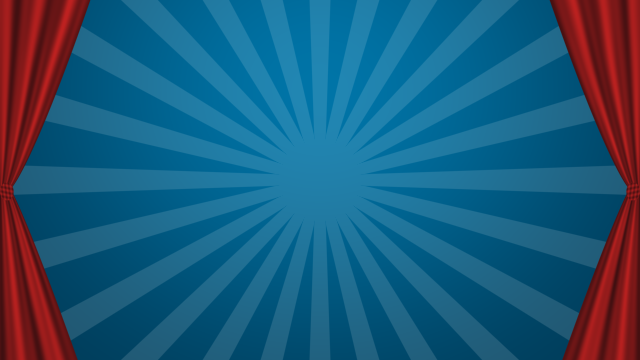
Write a Shadertoy shader that draws this background.

```glsl
// A stage: pale sunburst rays on a blue glow, framed by two tied red curtains.
// The rays are one wedge folded around the centre; the curtains are a mirrored
// edge curve shaded by folds that gather at a rope knot. Height is one unit.

const float TAU = 6.2831853;

// Sunburst
const float RAY_COUNT = 24.0;
const float HUB_RADIUS = 0.124;     // where the dark wedges begin
const float WEDGE_SLOPE = 0.097;    // half width gained per unit of length
const float RAY_LIGHT = 0.13;
const vec2 GLOW_CENTRE = vec2(0.0, 0.25);
const float GLOW_REACH = 1.1;
const vec3 BLUE_BRIGHT = vec3(0.0, 0.455, 0.655);
const vec3 BLUE_DEEP = vec3(0.0, 0.235, 0.35);

// Curtains
const float TIE_HEIGHT = 0.475;
const float TIE_WIDTH = 0.029;
const float TOP_SPREAD = 0.222;
const float BOTTOM_SPREAD = 0.187;
const vec3 RED_SHADOW = vec3(0.25, 0.06, 0.065);
const vec3 RED_LIT = vec3(0.74, 0.13, 0.125);

// Rope knot
const vec2 KNOT_CENTRE = vec2(0.019, 0.468);
const vec2 KNOT_RADIUS = vec2(0.019, 0.025);

float hash(vec2 p) {
    return fract(sin(dot(p, vec2(127.1, 311.7))) * 43758.55);
}

float noise(vec2 p) {
    vec2 i = floor(p), f = fract(p);
    f = f * f * (3.0 - 2.0 * f);
    return mix(mix(hash(i), hash(i + vec2(1, 0)), f.x),
               mix(hash(i + vec2(0, 1)), hash(i + vec2(1, 1)), f.x), f.y);
}

// Smooth coverage of a shape from its signed distance
float cover(float d, float pixel) {
    return 1.0 - smoothstep(-0.75 * pixel, 0.75 * pixel, d);
}

vec3 sunburst(vec2 p, float pixel) {
    float glow = length((p - GLOW_CENTRE) * vec2(0.9, 1.0));
    vec3 blue = mix(BLUE_BRIGHT, BLUE_DEEP, smoothstep(0.0, GLOW_REACH, glow));

    // Fold every angle onto one wedge, pointed at the hub
    float sector = TAU / RAY_COUNT;
    float angle = mod(atan(p.y, p.x), sector) - 0.5 * sector;
    vec2 q = length(p) * vec2(cos(angle), sin(angle));
    float wedge = abs(q.y) - WEDGE_SLOPE * (q.x - HUB_RADIUS);
    return mix(blue, vec3(1.0), RAY_LIGHT * (1.0 - cover(wedge, pixel)));
}

// Width of the cloth, measured from its side of the canvas
float curtainWidth(float y) {
    float up = max(y - TIE_HEIGHT, 0.0) / (1.0 - TIE_HEIGHT);
    float down = max(TIE_HEIGHT - y, 0.0) / TIE_HEIGHT;
    return TIE_WIDTH + TOP_SPREAD * pow(up, 0.82) + BOTTOM_SPREAD * pow(down, 0.9);
}

vec3 curtain(vec2 c, float width, float side) {
    float u = c.x / width;
    bool upper = c.y > TIE_HEIGHT;
    float broad = upper ? 2.7 * u - 0.15 : 2.2 * u + 0.4;
    float fine = 6.0 * u + 0.3 + 0.12 * side;
    float sway = 0.12 * noise(vec2(2.0 * u, 5.0 * c.y + side));

    float fold = 0.5 + 0.3 * cos(TAU * (broad + sway)) + 0.15 * cos(TAU * (fine + sway));
    fold += 0.16 * (noise(vec2(18.0 * u, 4.0 * c.y + 7.0 * side)) - 0.5);

    // Cloth darkens where it gathers and along the rolled edge
    fold *= mix(0.72, 1.0, smoothstep(0.0, 0.12, abs(c.y - TIE_HEIGHT)));
    fold *= 1.0 - 0.3 * smoothstep(0.93, 1.0, u);
    return mix(RED_SHADOW, RED_LIT, clamp(fold, 0.0, 1.0));
}

void mainImage(out vec4 fragColor, in vec2 fragCoord) {
    float pixel = 1.0 / iResolution.y;
    vec2 p = (fragCoord - 0.5 * iResolution.xy) * pixel;
    vec3 color = sunburst(p, pixel);

    // Mirrored curtain space: x from the nearer side, y from the floor
    float side = p.x < 0.0 ? 0.0 : 1.0;
    vec2 c = vec2(0.5 * iResolution.x * pixel - abs(p.x), p.y + 0.5);
    float width = curtainWidth(c.y);
    float slant = abs(curtainWidth(c.y + 0.005) - curtainWidth(c.y - 0.005)) / 0.01;
    float edge = (c.x - width) / sqrt(1.0 + slant * slant);
    color = mix(color, curtain(c, width, side), cover(edge, pixel));

    // Twisted rope knot
    vec2 k = (c - KNOT_CENTRE) / KNOT_RADIUS;
    float knot = (length(k) - 1.0) * KNOT_RADIUS.x;
    float twist = 0.45 + 0.35 * sin(7.0 * (k.x + k.y)) * cos(5.0 * (k.x - k.y));
    vec3 rope = mix(RED_SHADOW, RED_LIT, twist);
    color = mix(color, rope, cover(knot, pixel));

    fragColor = vec4(color, 1.0);
}
```
